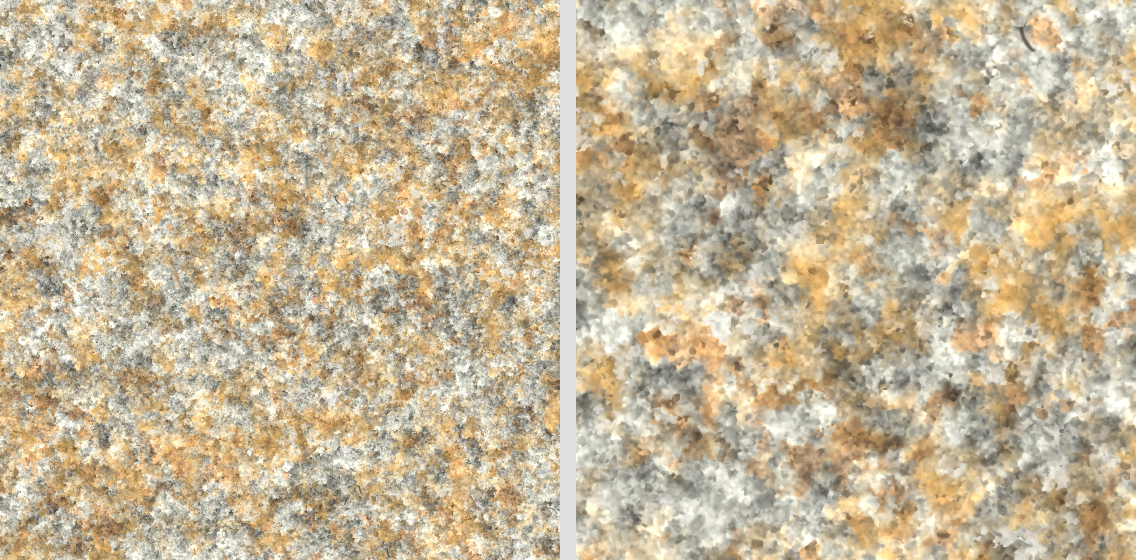
Left: the whole. Right: its middle third, enlarged.
Reproduce this texture procedurally as a Shadertoy shader.

```glsl
vec3 hash3(vec3 p) {
    p = fract(p * vec3(0.1031, 0.1030, 0.0973));
    p += dot(p, p.yxz + 33.33);
    return fract((p.xxy + p.yxx) * p.zyx);
}

// Soft cellular noise: three independent values per cell, centred on zero
vec3 cells(vec2 p, float seed) {
    vec2 base = floor(p);
    vec3 sum = vec3(0.0);
    float total = 0.0;
    for (int y = -1; y <= 1; y++)
    for (int x = -1; x <= 1; x++) {
        vec2 id = base + vec2(x, y);
        vec2 d = id + hash3(vec3(id, seed)).xy - p;
        float weight = exp(-5.5 * dot(d, d));
        sum += weight * hash3(vec3(id, seed + 51.7));
        total += weight;
    }
    return sum / total - 0.5;
}

// Short curved chips in the surface
float chips(vec2 uv) {
    float mask = 0.0;
    for (int i = 0; i < 6; i++) {
        vec3 h = hash3(vec3(float(i) * 7.3 + 2.0, 19.0, 83.0));
        float a = 0.6 + 1.9 * h.z;
        vec2 q = mat2(cos(a), -sin(a), sin(a), cos(a)) * (uv - h.xy);
        q.y += 25.0 * q.x * q.x;
        float len = 0.002 + 0.007 * h.z;
        float d = length(vec2(max(abs(q.x) - len, 0.0), q.y));
        mask = max(mask, 1.0 - smoothstep(0.0002, 0.002, d));
    }
    return mask;
}

void mainImage(out vec4 fragColor, in vec2 fragCoord) {
    vec2 uv = fragCoord / iResolution.y;

    // Fine layers, each roughened by the next finer one
    vec3 dust = cells(uv * 430.0 + 80.0, 71.0);
    vec3 fine = cells(uv * 240.0 + 70.0 + 0.7 * dust.xy, 67.0);
    vec3 grain = cells(uv * 125.0 + 60.0 + 0.7 * fine.yz + 0.3 * dust.zx, 59.0);
    vec3 speck = cells(uv * 62.0 + 50.0 + 0.7 * grain.zx + 0.3 * fine.xy, 41.0);

    // Broad layers with ragged outlines
    vec2 p = uv + 0.016 * speck.xy + 0.008 * grain.xy;
    vec3 blot = cells(p * 30.0 + 40.0, 37.0);
    vec3 stain = cells(p * vec2(12.0, 14.0) + 30.0, 23.0);
    vec3 region = cells(mat2(0.98, 0.17, -0.17, 0.98) * p * vec2(4.0, 6.0) + 20.0, 11.0);

    float tone = 0.2 * region.x + 0.3 * stain.x + 0.55 * blot.x + 0.8 * speck.x
               + 0.75 * grain.x + 0.65 * fine.x + 0.55 * dust.x;
    float warmth = 0.45 * region.y + 0.45 * stain.y + 0.7 * blot.y
                 + 0.75 * speck.y + 0.5 * grain.y + 0.25 * fine.y;

    // Grey to cream, then ochre and rust staining
    float ochre = smoothstep(-0.33, 0.78, warmth);
    vec3 tint = mix(vec3(0.98, 0.98, 0.92), vec3(1.0, 0.965, 0.86), smoothstep(-0.45, 0.1, warmth));
    tint = mix(tint, vec3(1.05, 0.83, 0.50), ochre);
    float rust = 0.35 * region.y + 0.7 * blot.z + 0.75 * speck.z + 0.4 * grain.y;
    tint = mix(tint, vec3(0.98, 0.73, 0.49), 0.6 * smoothstep(0.18, 0.48, rust));
    vec3 color = tint * (0.775 + 0.42 * tone * (1.0 - 0.4 * ochre));

    // White crystals
    float crystal = 0.3 * stain.z - 0.6 * speck.z + 0.55 * grain.z + 0.3 * fine.z;
    color = mix(color, vec3(0.95, 0.94, 0.90) + 0.2 * dust.z, 0.7 * smoothstep(0.2, 0.46, crystal));

    // Dark pits and chips
    float pit = smoothstep(0.24, 0.5, 0.7 * grain.y - 0.4 * fine.y + 0.3 * dust.y);
    color *= 1.0 - 0.3 * pit;
    color = mix(color, vec3(0.24, 0.21, 0.17), 0.7 * chips(uv));

    fragColor = vec4(clamp(color, 0.0, 1.0), 1.0);
}
```
